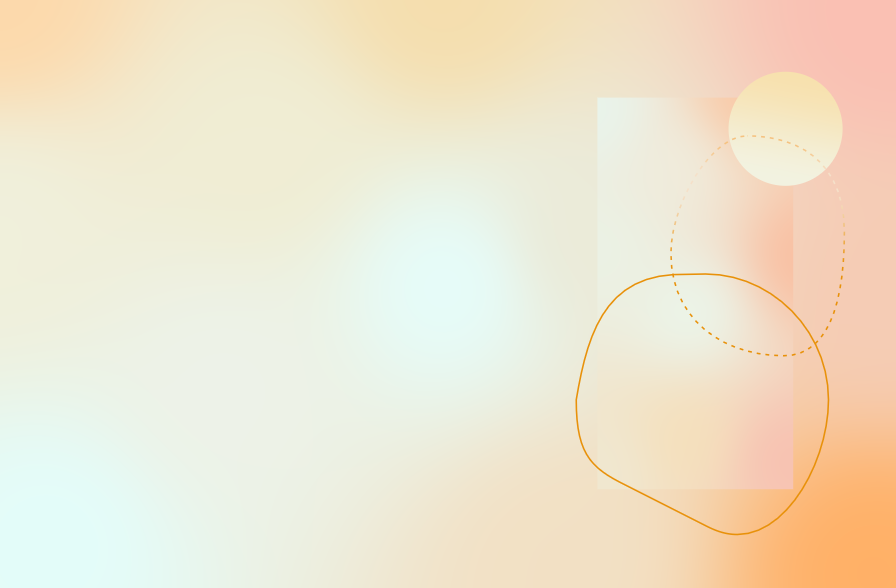
Give the GLSL for this background, as a WebGL 1 fragment shader.

```glsl
precision highp float;
// Soft pastel mesh gradient with a shaded panel, a pale disc and two organic outlines.

uniform vec2 u_resolution;

#define GLOW_SOFTNESS 0.006
#define GLOW_POWER 1.5
#define LINE_WIDTH 0.0027
#define DASH_PERIOD 0.0150
#define DASH_LENGTH 0.0066
#define CURVE_STEPS 14
#define LINE_ORANGE vec3(0.91, 0.57, 0.04)
#define LINE_CREAM vec3(0.96, 0.88, 0.79)
#define LINE_PEACH vec3(0.96, 0.76, 0.50)

// Nearest distance, arc length at that place, and length walked so far.
struct Trace {
  float dist;
  float along;
  float total;
};

// Colour weighted by closeness; summed spots are normalised by alpha.
vec4 spot(vec2 p, vec2 center, vec3 color) {
  vec2 d = p - center;
  return vec4(color, 1.0) / pow(dot(d, d) + GLOW_SOFTNESS, GLOW_POWER);
}

vec3 backdrop(vec2 p) {
  vec4 s = spot(p, vec2(0.00, 1.00), vec3(0.99, 0.85, 0.67));
  s += spot(p, vec2(0.75, 1.00), vec3(0.96, 0.87, 0.68));
  s += spot(p, vec2(1.50, 0.97), vec3(0.98, 0.75, 0.70));
  s += spot(p, vec2(0.00, 0.62), vec3(0.94, 0.94, 0.86));
  s += spot(p, vec2(0.45, 0.74), vec3(0.94, 0.93, 0.83));
  s += spot(p, vec2(0.76, 0.515), vec3(0.90, 0.99, 0.98));
  s += spot(p, vec2(1.00, 0.60), vec3(0.92, 0.92, 0.85));
  s += spot(p, vec2(1.52, 0.50), vec3(0.96, 0.80, 0.71));
  s += spot(p, vec2(0.09, 0.085), vec3(0.89, 0.99, 0.98));
  s += spot(p, vec2(0.38, 0.35), vec3(0.93, 0.95, 0.91));
  s += spot(p, vec2(0.95, 0.05), vec3(0.95, 0.88, 0.77));
  s += spot(p, vec2(1.48, 0.03), vec3(1.00, 0.69, 0.40));
  return s.rgb / s.a;
}

vec3 panelShade(vec2 p) {
  vec4 s = spot(p, vec2(1.02, 0.81), vec3(0.91, 0.96, 0.93));
  s += spot(p, vec2(1.02, 0.58), vec3(0.92, 0.95, 0.90));
  s += spot(p, vec2(1.15, 0.72), vec3(0.94, 0.93, 0.87));
  s += spot(p, vec2(1.27, 0.83), vec3(0.98, 0.78, 0.64));
  s += spot(p, vec2(1.36, 0.56), vec3(0.98, 0.74, 0.62));
  s += spot(p, vec2(1.18, 0.47), vec3(0.92, 0.97, 0.93));
  s += spot(p, vec2(1.03, 0.20), vec3(0.94, 0.91, 0.82));
  s += spot(p, vec2(1.17, 0.25), vec3(0.96, 0.88, 0.73));
  s += spot(p, vec2(1.33, 0.22), vec3(0.97, 0.75, 0.69));
  return s.rgb / s.a;
}

float boxDistance(vec2 p, vec2 low, vec2 high) {
  vec2 d = max(low - p, p - high);
  return length(max(d, 0.0)) + min(max(d.x, d.y), 0.0);
}

vec2 bezier(vec2 a, vec2 b, vec2 c, vec2 d, float t) {
  float u = 1.0 - t;
  return u * u * u * a + 3.0 * u * t * (u * b + t * c) + t * t * t * d;
}

// Extends a trace along one cubic, as short straight pieces.
void follow(inout Trace trace, vec2 p, vec2 a, vec2 b, vec2 c, vec2 d) {
  vec2 start = a;
  for (int i = 1; i <= CURVE_STEPS; i++) {
    vec2 end = bezier(a, b, c, d, float(i) / float(CURVE_STEPS));
    vec2 edge = end - start;
    float h = clamp(dot(p - start, edge) / dot(edge, edge), 0.0, 1.0);
    float dist = length(p - start - edge * h);
    float len = length(edge);
    if (dist < trace.dist) {
      trace.dist = dist;
      trace.along = trace.total + h * len;
    }
    trace.total += len;
    start = end;
  }
}

Trace solidOutline(vec2 p) {
  Trace t = Trace(10.0, 0.0, 0.0);
  vec2 left = vec2(0.980, 0.320), topL = vec2(1.145, 0.533), topR = vec2(1.200, 0.534);
  vec2 right = vec2(1.409, 0.320), base = vec2(1.254, 0.091);
  vec2 slopeR = vec2(1.202, 0.105), slopeL = vec2(1.054, 0.180);
  follow(t, p, left, vec2(0.998, 0.427), vec2(1.026, 0.526), topL);
  follow(t, p, topL, mix(topL, topR, 0.33), mix(topL, topR, 0.67), topR);
  follow(t, p, topR, vec2(1.313, 0.534), vec2(1.409, 0.437), right);
  follow(t, p, right, vec2(1.409, 0.219), vec2(1.341, 0.091), base);
  follow(t, p, base, vec2(1.234, 0.091), vec2(1.218, 0.097), slopeR);
  follow(t, p, slopeR, mix(slopeR, slopeL, 0.33), mix(slopeR, slopeL, 0.67), slopeL);
  follow(t, p, slopeL, vec2(1.002, 0.207), vec2(0.980, 0.233), left);
  return t;
}

Trace dashedOutline(vec2 p) {
  Trace t = Trace(10.0, 0.0, 0.0);
  vec2 top = vec2(1.270, 0.769), left = vec2(1.141, 0.569);
  vec2 base = vec2(1.333, 0.395), right = vec2(1.436, 0.605);
  follow(t, p, top, vec2(1.210, 0.769), vec2(1.141, 0.654), left);
  follow(t, p, left, vec2(1.141, 0.456), vec2(1.230, 0.395), base);
  follow(t, p, base, vec2(1.405, 0.395), vec2(1.436, 0.476), right);
  follow(t, p, right, vec2(1.436, 0.733), vec2(1.349, 0.769), top);
  return t;
}

void main() {
  vec2 p = gl_FragCoord.xy / u_resolution.y;
  float aa = 1.0 / u_resolution.y;
  vec3 color = backdrop(p);

  // Panel and disc
  float panel = boxDistance(p, vec2(1.016, 0.168), vec2(1.349, 0.834));
  color = mix(color, panelShade(p), clamp(0.5 - panel / aa, 0.0, 1.0));
  vec2 q = (p - vec2(1.336, 0.781)) / 0.097;
  vec3 discShade = mix(vec3(0.95, 0.95, 0.88), vec3(0.97, 0.88, 0.68), smoothstep(-1.0, 1.1, q.y + 0.2 * q.x));
  color = mix(color, discShade, clamp(0.5 - (length(q) - 1.0) * 0.097 / aa, 0.0, 1.0));

  // Dashed outline, fading upward
  Trace dashed = dashedOutline(p);
  float phase = abs(mod(dashed.along, DASH_PERIOD) - 0.5 * DASH_PERIOD);
  float dash = clamp(0.5 + (0.5 * DASH_LENGTH - phase) / aa, 0.0, 1.0);
  vec3 dashColor = mix(LINE_ORANGE, LINE_CREAM, smoothstep(0.53, 0.68, p.y));
  dashColor = mix(dashColor, LINE_PEACH, smoothstep(0.70, 0.76, p.y));
  color = mix(color, dashColor, dash * clamp(0.5 + (0.5 * LINE_WIDTH - dashed.dist) / aa, 0.0, 1.0));

  // Solid outline
  float line = solidOutline(p).dist;
  color = mix(color, LINE_ORANGE, clamp(0.5 + (0.5 * LINE_WIDTH - line) / aa, 0.0, 1.0));
  gl_FragColor = vec4(color, 1.0);
}
```
